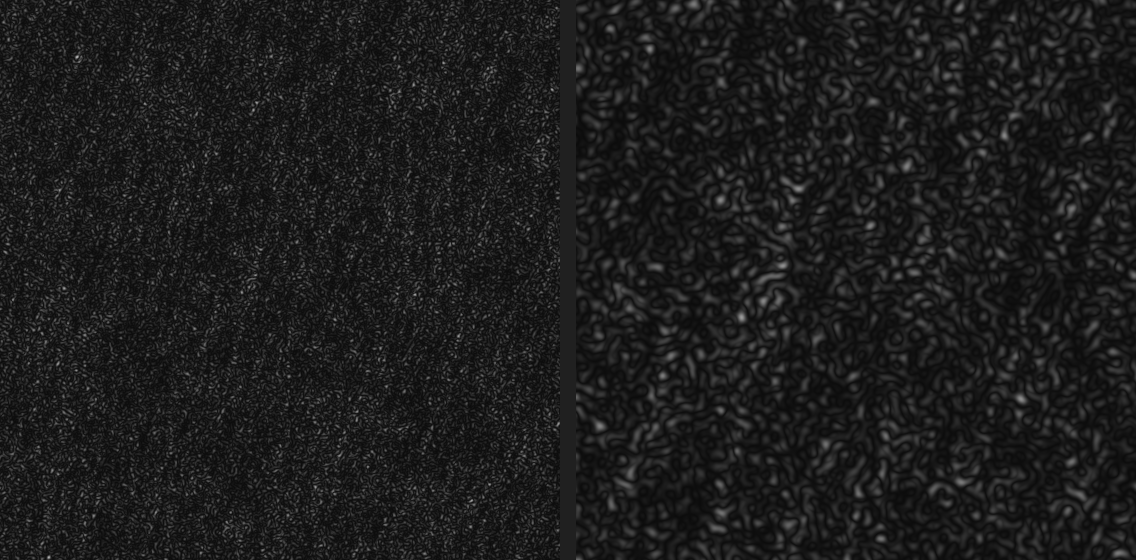
Left, the full canvas; right, a detail of the centre.
Reproduce this texture procedurally as a WebGL 1 fragment shader.

```glsl
precision highp float;
// Dark cloth-like speckle: short soft grains split by thin dark seams, with
// faint slanted streaks. One gradient noise folds into seams, a second cuts
// them into grains, and stretched noises along the slant scale the brightness.

#define GRAIN_FREQ 132.0
#define CUT_FREQ 112.0
#define CUT_DEPTH 0.55
#define SLANT 0.21
#define STREAK_FREQ vec2(92.0, 17.0)
#define BAND_FREQ vec2(26.0, 6.0)
#define CLOUD_FREQ 6.0
#define STREAK_GAIN 0.19
#define BAND_GAIN 0.085
#define CLOUD_GAIN 0.05
#define BASE_TONE 0.038
#define GRAIN_TONE 0.088

uniform vec2 u_resolution;

float hash(vec2 cell) {
  vec3 q = fract(vec3(cell.xyx) * 0.1031);
  q += dot(q, q.yzx + 33.33);
  return fract((q.x + q.y) * q.z);
}

vec2 gradientAt(vec2 cell) {
  float angle = 6.28318 * hash(cell);
  return vec2(cos(angle), sin(angle));
}

// Gradient noise scaled to a standard deviation of about one.
float gradientNoise(vec2 p) {
  vec2 cell = floor(p);
  vec2 f = p - cell;
  vec2 w = f * f * f * (f * (f * 6.0 - 15.0) + 10.0);
  vec2 e = vec2(1.0, 0.0);
  float a = dot(gradientAt(cell), f);
  float b = dot(gradientAt(cell + e.xy), f - e.xy);
  float c = dot(gradientAt(cell + e.yx), f - e.yx);
  float d = dot(gradientAt(cell + e.xx), f - e.xx);
  return mix(mix(a, b, w.x), mix(c, d, w.x), w.y) / 0.215;
}

vec2 rotate(vec2 p, float angle) {
  float c = cos(angle), s = sin(angle);
  return vec2(c * p.x - s * p.y, s * p.x + c * p.y);
}

// Absolute value with a rounded valley, so that seams stay smooth.
float softFold(float n) {
  return sqrt(n * n + 0.06);
}

// Short grains: the seams of one fold are crossed by the cuts of another.
float speckle(vec2 p) {
  float body = softFold(gradientNoise(rotate(p, 0.55) * GRAIN_FREQ + 211.0));
  float cut = softFold(gradientNoise(rotate(p, 1.25) * CUT_FREQ + 537.0));
  return body * mix(1.0, cut, CUT_DEPTH);
}

// Brightness factor: narrow streaks, wider bands and soft clouds.
float streakLight(vec2 p) {
  vec2 thread = rotate(p, SLANT);
  thread.x += 0.003 * gradientNoise(p * 3.0 + 71.0);
  float streak = gradientNoise(thread * STREAK_FREQ + 311.0);
  float band = gradientNoise(thread * BAND_FREQ + 127.0);
  float cloud = gradientNoise(p * CLOUD_FREQ + 43.0);
  return exp(STREAK_GAIN * streak + BAND_GAIN * band + CLOUD_GAIN * cloud);
}

void main() {
  vec2 p = gl_FragCoord.xy / u_resolution.y;
  float tone = BASE_TONE + GRAIN_TONE * speckle(p) * streakLight(p);
  gl_FragColor = vec4(vec3(tone), 1.0);
}
```
